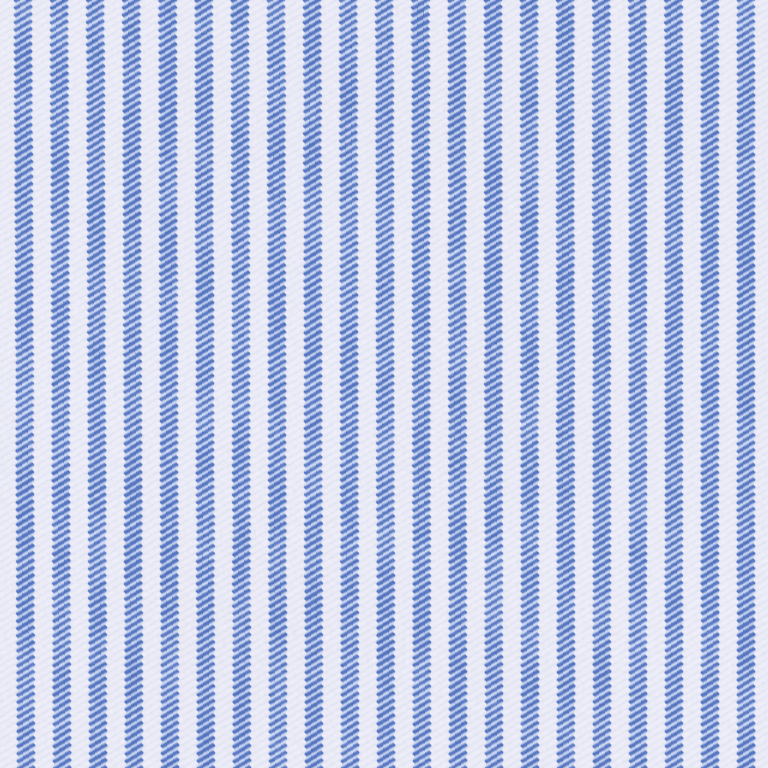
Reproduce this texture procedurally as a WebGL 2 fragment shader.

```glsl
#version 300 es
precision highp float;
// Knitted cotton with narrow vertical blue stripes on a near-white ground.

uniform vec2 u_resolution;
out vec4 outColor;

const float TAU = 6.2831853;
const float STRIPES = 21.25;         // stripe periods across the canvas
const float STITCHES = 6.0;          // stitch columns in each period
const float ROWS = 104.0;            // stitch rows up the canvas
const vec3 GROUND = vec3(0.925, 0.925, 0.97);
const vec3 GROUND_SHADE = vec3(0.85, 0.86, 0.93);
const vec3 BLUE_DEEP = vec3(0.34, 0.465, 0.75);
const vec3 BLUE_PALE = vec3(0.79, 0.835, 0.95);

float hash(vec2 p) {
    vec3 q = fract(p.xyx * 0.1031);
    q += dot(q, q.yzx + 33.33);
    return fract((q.x + q.y) * q.z);
}

vec2 gradient(vec2 cell) {
    float angle = TAU * hash(cell);
    return vec2(cos(angle), sin(angle));
}

// Gradient noise, roughly -0.7 to 0.7
float noise(vec2 p) {
    vec2 i = floor(p), f = fract(p);
    vec2 w = f * f * f * (f * (f * 6.0 - 15.0) + 10.0);
    vec2 e = vec2(1.0, 0.0);
    float low = mix(dot(gradient(i), f), dot(gradient(i + e.xy), f - e.xy), w.x);
    float high = mix(dot(gradient(i + e.yx), f - e.yx),
                     dot(gradient(i + e.xx), f - e.xx), w.x);
    return mix(low, high, w.y);
}

// Distance to a segment through the origin with ends at -tip and +tip
float segmentDistance(vec2 p, vec2 tip) {
    return length(p - tip * clamp(dot(p, tip) / dot(tip, tip), -1.0, 1.0));
}

// Staggered stitch grid: every second column is raised by half a row
vec2 stitchGrid(float stripe, float y) {
    float column = stripe * STITCHES + 0.5;
    return vec2(column, y * ROWS + 0.5 * mod(floor(column), 2.0));
}

// Slanted opening in the middle of each stitch
float stitchGap(vec2 grid, float softness) {
    vec2 p = (fract(grid) - 0.5) * vec2(0.8, 1.0);
    return 1.0 - smoothstep(0.0, softness, segmentDistance(p, vec2(0.31, 0.17)));
}

// Stripe coverage with edges that bulge once in each row
float stripeMask(float stripe, float y, float blur) {
    float halfWidth = 0.237 + 0.032 * cos(TAU * y * ROWS);
    float edge = abs(fract(stripe) - 0.5) - halfWidth;
    return 1.0 - smoothstep(-blur, blur, edge);
}

vec3 groundColor(vec2 grid, float grain) {
    float pit = stitchGap(grid, 0.28);
    return mix(GROUND, GROUND_SHADE, 0.42 * pit) + 0.018 * grain;
}

vec3 yarnColor(vec2 grid, float wear, float grain) {
    float tint = hash(floor(grid)) - 0.5;
    float paleness = stitchGap(grid, 0.4) + 0.16 * tint + 0.2 * wear;
    return mix(BLUE_DEEP, BLUE_PALE, clamp(paleness, 0.0, 1.0)) + 0.03 * grain;
}

void main() {
    vec2 uv = gl_FragCoord.xy / u_resolution;
    float pixel = 1.0 / min(u_resolution.x, u_resolution.y);

    // Slight lean at the left and a small wander of the cloth
    float lean = 0.004 * (1.0 - uv.x) * (1.0 - uv.y);
    float wander = 0.0007 * noise(uv * vec2(9.0, 14.0));
    float stripe = (uv.x - 0.0065 - lean + wander) * STRIPES;
    float y = uv.y + 0.0012 * noise(uv * vec2(11.0, 7.0) + 20.0);
    vec2 grid = stitchGrid(stripe, y);

    // Fading along each stripe and fine fibre grain
    float wear = noise(vec2(floor(stripe) * 3.7 + 0.5, uv.y * 12.0));
    float grain = noise(uv * 210.0) + 0.6 * noise(uv * 95.0 + 40.0);

    float blur = max(0.035, pixel * STRIPES);
    float mask = stripeMask(stripe, y, blur);
    vec3 color = mix(groundColor(grid, grain), yarnColor(grid, wear, grain), mask);
    color += 0.008 * noise(uv * 3.0);
    outColor = vec4(clamp(color, 0.0, 1.0), 1.0);
}
```
